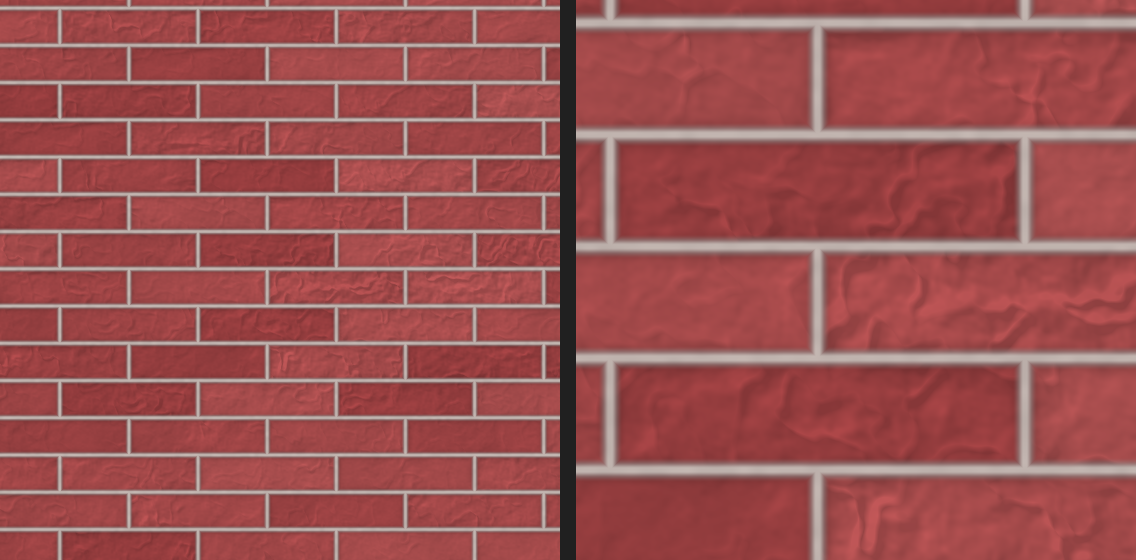
Left: the whole. Right: its middle third, enlarged.
Reproduce this texture procedurally as a WebGL 1 fragment shader.

```glsl
precision highp float;

uniform vec2 u_resolution;

float hash(vec2 p) {
  return fract(sin(dot(p, vec2(127.1, 311.7))) * 43758.5453);
}

float noise(vec2 p) {
  vec2 i = floor(p), f = fract(p);
  f = f * f * (3.0 - 2.0 * f);
  return mix(mix(hash(i), hash(i + vec2(1.0, 0.0)), f.x),
             mix(hash(i + vec2(0.0, 1.0)), hash(i + vec2(1.0, 1.0)), f.x), f.y);
}

float fbm(vec2 p) {
  float sum = 0.0, amp = 0.5;
  for (int i = 0; i < 3; i++) {
    sum += amp * noise(p);
    p = p * 2.03 + 17.3;
    amp *= 0.5;
  }
  return sum;
}

// Wrinkled clay surface: warped ridges over soft lumps
float clayHeight(vec2 p) {
  vec2 warp = vec2(fbm(p * 0.6), fbm(p * 0.6 + 31.7));
  float ridge = 1.0 - abs(2.0 * noise(p * 0.8 + 3.0 * warp) - 1.0);
  return 0.45 * ridge * ridge + 0.8 * fbm(p * 1.3 + warp);
}

void main() {
  vec2 uv = gl_FragCoord.xy / u_resolution;
  float pixel = 1.0 / min(u_resolution.x, u_resolution.y);

  // Running bond, rows counted downwards
  vec2 pitch = vec2(0.2469, 0.0665);
  vec2 grid = (vec2(uv.x, 1.0 - uv.y) - vec2(0.1068, 0.0145)) / pitch;
  grid.x -= 0.5 * mod(floor(grid.y), 2.0);
  vec2 brick = floor(grid);
  vec2 near = fract(grid) * pitch;
  vec2 far = pitch - near;
  float joint = min(min(near.x, far.x), min(near.y, far.y));

  // Tone of each brick
  float tone = hash(brick + 4.7);
  vec3 clay = mix(vec3(0.58, 0.235, 0.24), vec3(0.665, 0.31, 0.31), tone);

  // Relief lit from the upper left, with smooth and rough patches
  vec2 p = uv * 46.0 + 19.0 * vec2(hash(brick), hash(brick + 9.1));
  float slope = clayHeight(p) - clayHeight(p + vec2(-0.16, 0.19));
  float rough = mix(0.2, 0.5, hash(brick + 21.3)) * (0.4 + 1.2 * noise(p * 0.22));
  clay *= 1.0 + clamp(slope * rough * 0.85, -0.11, 0.13);
  clay *= 0.94 + 0.14 * fbm(p * 0.3 + 8.0);
  clay *= 0.985 + 0.03 * noise(uv * vec2(230.0, 300.0));

  // Shadow along the brick edges, deepest below and right of the joints
  float shade = 0.16 * exp(-max(joint - 0.004, 0.0) / 0.0035);
  shade += 0.08 * exp(-max(min(near.x, near.y) - 0.004, 0.0) / 0.0035);
  clay *= 1.0 - shade;

  // Grey mortar, palest along its centre and blurred into the brick
  vec3 mortar = mix(vec3(0.75, 0.70, 0.68), vec3(0.60, 0.56, 0.55),
                    smoothstep(0.0008, 0.0045, joint));
  mortar *= 0.97 + 0.06 * noise(uv * 120.0);
  float soft = max(0.0033, 0.75 * pixel);
  float face = smoothstep(0.0041 - soft, 0.0041 + soft, joint);

  gl_FragColor = vec4(mix(mortar, clay, face), 1.0);
}
```
